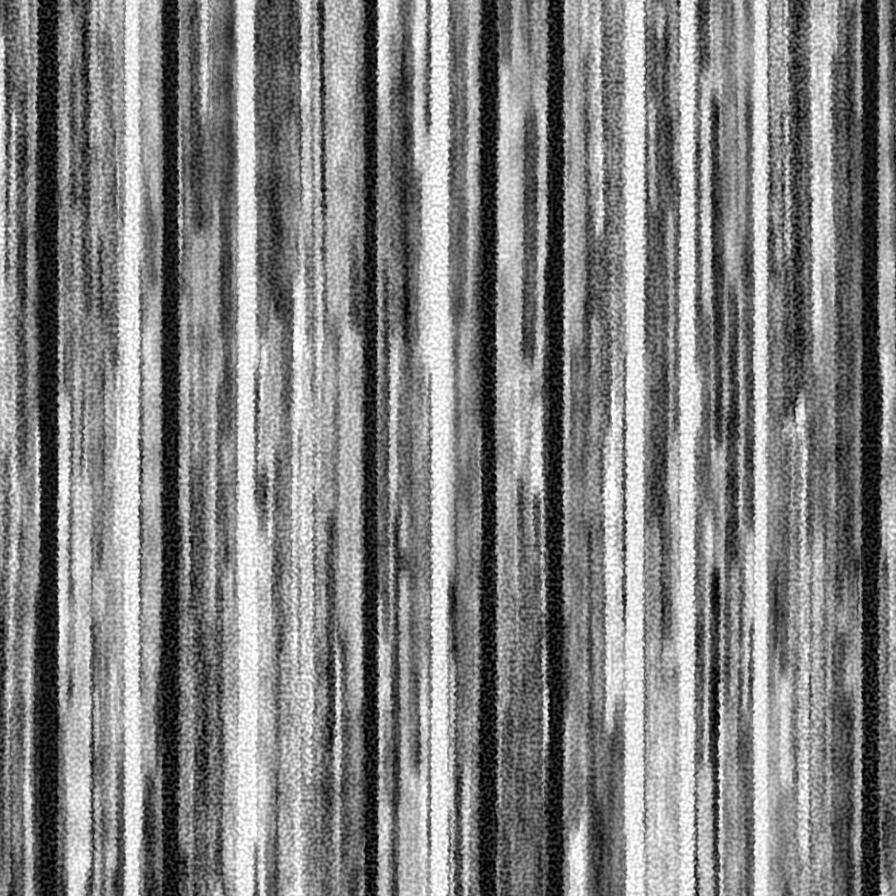
Give the GLSL for this texture, as a Shadertoy shader.

```glsl
// Grey fibrous streaks running vertically, like combed bark or brushed threads.
// Layers of trimmed, slightly tilted fibres are painted over each other, then
// crossed by full-height light and dark bands and roughened with fine grain.

#define FIBRE_LAYERS 8
#define FIBRE_COLUMNS 32.0
#define FIBRE_ROWS 1.8
#define FIBRE_OPACITY 0.9
#define BAND_COLUMNS 23.0
#define LIGHT_BAND_SHARE 0.27
#define DARK_BAND_SHARE 0.2
#define EDGE_SOFTNESS 0.0048
#define EDGE_ROUGHNESS 0.0032
#define GRAIN_SCALE 232.0
#define GRAIN_STRENGTH 0.31
#define MOTTLE_STRENGTH 0.19

vec2 hash2(vec2 cell) {
    vec3 q = fract(cell.xyx * vec3(0.1031, 0.1030, 0.0973));
    q += dot(q, q.yzx + 33.33);
    return fract((q.xx + q.yz) * q.zy);
}

float cornerSlope(vec2 cell, vec2 offset) {
    float angle = 6.2832 * hash2(cell).x;
    return dot(vec2(cos(angle), sin(angle)), offset);
}

float gradientNoise(vec2 p) {
    vec2 i = floor(p), f = p - i;
    vec2 u = f * f * f * (f * (f * 6.0 - 15.0) + 10.0);
    vec2 e = vec2(1.0, 0.0);
    float low = mix(cornerSlope(i, f), cornerSlope(i + e, f - e), u.x);
    float high = mix(cornerSlope(i + e.yx, f - e.yx), cornerSlope(i + 1.0, f - 1.0), u.x);
    return mix(low, high, u.y);
}

// Coverage of a stripe, with its distance and half width in column units
float stripe(float distanceToAxis, float halfWidth, float columns) {
    float soft = EDGE_SOFTNESS * columns * 0.5;
    return 1.0 - smoothstep(halfWidth - soft, halfWidth + soft, distanceToAxis);
}

// Paints one layer of fibres that start and stop at random heights
float paintFibres(float tone, vec2 p, float layer) {
    float columns = FIBRE_COLUMNS + 26.0 * fract(layer * 0.618);
    float x = p.x * columns + 0.37 * layer;
    float column = floor(x) + 71.0 * layer;
    float y = p.y * FIBRE_ROWS + 9.0 * hash2(vec2(column, 5.0 + layer)).x;
    vec2 cell = vec2(column, floor(y) + 13.0 * layer);
    vec2 look = hash2(cell + 3.7);
    vec2 shape = hash2(cell + 41.3);
    vec2 trim = hash2(cell + 87.9);

    float along = fract(y);
    float axis = 0.5 + 0.16 * (shape.x - 0.5) + 0.22 * (trim.x - 0.5) * (along - 0.5);
    float ends = smoothstep(0.0, 0.06, along - 0.3 * trim.x)
               * smoothstep(0.0, 0.06, 1.0 - 0.3 * trim.y - along);
    float halfWidth = mix(0.16, 0.34, shape.y) * mix(0.55, 1.0, ends);
    float cover = stripe(abs(fract(x) - axis), halfWidth, columns) * ends;
    float shade = mix(look.x, look.y, 0.17);
    return mix(tone, mix(0.1, 0.99, shade), cover * FIBRE_OPACITY);
}

// Paints the straight bands that cross the whole height
float paintBands(float tone, vec2 p) {
    float x = p.x * BAND_COLUMNS + 0.05;
    float column = floor(x);
    vec2 shape = hash2(vec2(column, 207.0));
    float pick = fract(column * 0.618 + 0.2 * shape.x + 0.3);
    float isLight = 1.0 - step(LIGHT_BAND_SHARE, pick);
    float isDark = step(1.0 - DARK_BAND_SHARE, pick);
    float axis = 0.5 + 0.4 * (shape.x - 0.5);
    float halfWidth = mix(0.16, 0.25, shape.y)
                    + 0.04 * gradientNoise(vec2(column * 3.3, p.y * 3.0));
    float cover = stripe(abs(fract(x) - axis), halfWidth, BAND_COLUMNS);
    return mix(tone, mix(0.07, 0.93, isLight), cover * max(isLight, isDark) * 0.96);
}

void mainImage(out vec4 fragColor, in vec2 fragCoord) {
    vec2 p = fragCoord / iResolution.y;

    // Fine displacement breaks up the stripe edges
    vec2 rough = p;
    rough.x += EDGE_ROUGHNESS * gradientNoise(p * GRAIN_SCALE + 17.3);
    vec2 swayed = rough;
    swayed.x += 0.006 * gradientNoise(p * vec2(7.0, 2.5) + 4.1);

    // Streaky ground, fibres and mottling
    float tone = 0.55 + 0.6 * gradientNoise(swayed * vec2(70.0, 2.0));
    for (int i = 0; i < FIBRE_LAYERS; i++) {
        tone = paintFibres(tone, swayed, float(i));
    }
    tone += MOTTLE_STRENGTH * gradientNoise(swayed * vec2(65.0, 24.0) + 9.7);
    tone += MOTTLE_STRENGTH * gradientNoise(swayed * vec2(120.0, 3.0) + 31.5);
    tone = paintBands(tone, rough);

    // Grain, calmer in some streaks than in others
    float calm = 1.0 + 0.8 * gradientNoise(p * vec2(24.0, 1.5) + 53.2);
    tone += GRAIN_STRENGTH * calm * gradientNoise(p * GRAIN_SCALE + 61.8);

    fragColor = vec4(vec3(clamp(tone, 0.02, 0.98)), 1.0);
}
```
